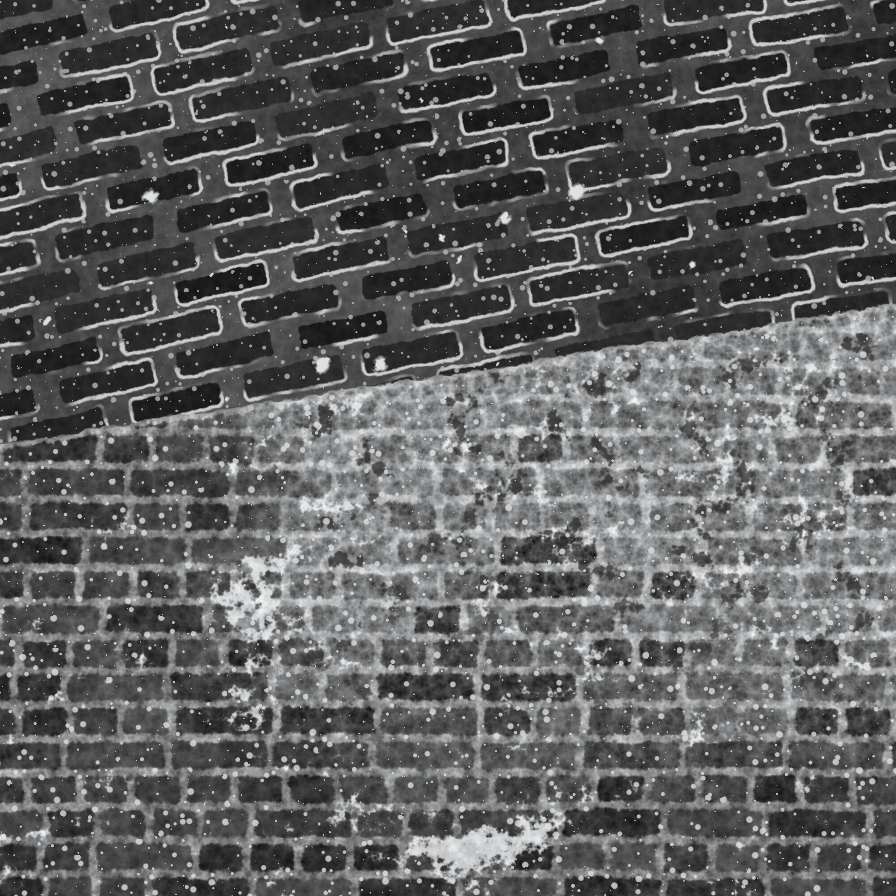
Reproduce this texture procedurally as a WebGL 1 fragment shader.

```glsl
precision highp float;
uniform vec2 u_resolution;

const vec2 VAULT_CELL = vec2(0.137, 0.0405);
const vec2 VAULT_HALF = vec2(0.056, 0.0142);
const vec2 WALL_CELL = vec2(0.115, 0.038);
const float WALL_JOINT = 0.0085;
const float WALL_SHIFT = 0.014;
const float EDGE_HEIGHT = 0.505;
const float EDGE_SLOPE = 0.155;
const float VAULT_BRICK = 0.145;
const float VAULT_MORTAR = 0.30;
const float RIM_WIDTH = 0.0022;
const float DARK_BRICK = 0.25;
const float WASHED_BRICK = 0.49;
const float DARK_MORTAR = 0.50;
const float WASHED_MORTAR = 0.68;
const float LIME = 0.88;
const vec3 TINT = vec3(0.992, 1.0, 1.008);

float hash(vec2 p) {
  vec3 q = fract(p.xyx * 0.1031);
  q += dot(q, q.yzx + 33.33);
  return fract((q.x + q.y) * q.z);
}

// Cellular noise: distance to the nearest point, and that point's random id
vec2 cells(vec2 p) {
  vec2 base = floor(p);
  vec2 nearest = vec2(8.0, 0.0);
  for (int j = -1; j <= 1; j++) {
    for (int i = -1; i <= 1; i++) {
      vec2 c = base + vec2(float(i), float(j));
      float id = hash(c);
      float d = length(c + vec2(id, hash(c + 57.3)) - p);
      if (d < nearest.x) nearest = vec2(d, fract(id * 91.7));
    }
  }
  return nearest;
}

// Layered, warped sines, roughly -1 to 1
float waves(vec2 p) {
  float sum = 0.0;
  float amp = 0.5;
  for (int i = 0; i < 5; i++) {
    sum += amp * sin(p.x + 1.7 * sin(p.y + 1.3 * float(i)));
    p = mat2(0.8, 0.6, -0.6, 0.8) * p * 1.85 + 2.7;
    amp *= 0.62;
  }
  return sum;
}

// Rough mineral grain, roughly -1 to 1
float grit(vec2 p) {
  float sum = 0.5 * cells(p * 58.0).x + 0.3 * cells(p * 127.0 + 9.0).x
            + 0.2 * cells(p * 251.0 + 4.0).x;
  return 4.0 * (sum - 0.43);
}

// Round flecks of random size
float flecks(vec2 p, float size) {
  vec2 c = cells(p);
  float r = size * pow(c.y, 4.0);
  return 1.0 - smoothstep(r * 0.6, r + 0.02, c.x);
}

float roundBox(vec2 p, vec2 halfSize, float r) {
  vec2 q = abs(p) - halfSize + r;
  return length(max(q, 0.0)) + min(max(q.x, q.y), 0.0) - r;
}

float blot(vec2 p, vec2 centre, vec2 size) {
  vec2 q = (p - centre) / size;
  return exp(-dot(q, q));
}

// Slanted dark courses with lime caught on the brick edges
float vaultTone(vec2 p, float grain, float px) {
  vec2 q = vec2(p.x + 0.2 * p.y, p.y - 0.235 * p.x + 0.035 * p.x * p.x);
  q += 0.002 * vec2(waves(p * 17.0), waves(p * 15.0 + 5.0));
  float row = floor(q.y / VAULT_CELL.y);
  q.x += VAULT_CELL.x * (0.5 * mod(row, 2.0) + 0.3 * hash(vec2(row, 3.0)));
  vec2 id = floor(q / VAULT_CELL);
  vec2 local = (fract(q / VAULT_CELL) - 0.5) * VAULT_CELL;
  float rnd = hash(id + 40.0);
  float d = roundBox(local, VAULT_HALF * (0.9 + 0.13 * rnd), 0.005);
  d += 0.0012 * waves(p * 85.0) + 0.0008 * grain;

  float mortar = VAULT_MORTAR + 0.05 * waves(p * 8.0) + 0.04 * grain - 0.05 * p.x;
  float brick = VAULT_BRICK + 0.07 * (rnd - 0.5) + 0.025 * grain;
  float tone = mix(brick, mortar, smoothstep(-px, px, d));

  float lower = smoothstep(0.004, -0.010, local.y);
  float kept = smoothstep(-0.15, 0.45, waves(p * 19.0 + 3.0) + 0.65 * lower - 0.25);
  float rim = 1.0 - smoothstep(0.3 * RIM_WIDTH, RIM_WIDTH + px, abs(d - 0.0015));
  tone = mix(tone, 0.80, rim * kept);
  tone = mix(tone, 0.72, 0.8 * flecks(p * 95.0, 0.38));
  return mix(tone, LIME, flecks(p * 11.0 + 0.03 * grain, 0.10));
}

// Level courses, headers and stretchers, partly hidden by limewash
float wallTone(vec2 p, float depth, float grain, float px) {
  vec2 q = p + 0.0015 * vec2(waves(p * 21.0), waves(p * 13.0 + 2.0));
  float row = floor((q.y + WALL_SHIFT) / WALL_CELL.y);
  float x = q.x / WALL_CELL.x + hash(vec2(row, 11.0));
  vec2 id = vec2(floor(x), row);
  float threshold = mix(0.88, 0.22, mod(row, 2.0));
  float parts = 1.0 + step(threshold, hash(id));
  id.x = floor(x * parts) / parts;
  vec2 size = vec2(WALL_CELL.x / parts, WALL_CELL.y);
  vec2 local = vec2(fract(x * parts), fract((q.y + WALL_SHIFT) / WALL_CELL.y)) - 0.5;
  float d = roundBox(local * size, 0.5 * (size - WALL_JOINT), 0.005);
  d += 0.0011 * waves(p * 80.0) + 0.0014 * grain;

  // Wash spreads up and to the right
  float cloud = waves(p * vec2(9.0, 13.0) + 1.0);
  float wash = smoothstep(0.20, 0.36, p.x + 0.04 * cloud) * smoothstep(0.02, 0.42, p.y);
  wash = clamp(wash + 0.20 * cloud, 0.0, 1.0);
  float rnd = hash(id * 2.0 + 70.0);
  float brick = mix(DARK_BRICK, WASHED_BRICK, wash) + 0.15 * (rnd - 0.5);
  brick *= 1.0 - 0.45 * step(0.87, rnd);
  brick += (0.06 + 0.10 * wash) * grain + 0.04 * waves(p * 70.0);
  float mortar = mix(DARK_MORTAR, WASHED_MORTAR, wash) + 0.15 * grain;
  float joint = smoothstep(-px - 0.001, px + 0.001, d);
  float tone = mix(brick, mortar, joint);

  // Plaster below the edge, chalk patches, dark pits and pale flecks
  float plaster = exp(-depth / 0.035) * smoothstep(0.02, 0.35, p.x);
  tone = mix(tone, 0.62 + 0.20 * grain, 0.65 * plaster);
  float chalk = blot(p, vec2(0.285, 0.30), vec2(0.03, 0.09))
              + blot(p, vec2(0.50, 0.06), vec2(0.13, 0.04));
  float cover = 0.75 * chalk + 0.5 * waves(p * vec2(24.0, 42.0)) + 0.25 * grain + 0.15 * wash;
  tone = mix(tone, LIME + 0.06 * grain, 0.85 * smoothstep(0.48, 0.78, cover));
  float pits = smoothstep(0.50, 0.85, waves(p * 47.0 + 8.0) - 0.25 * grain);
  tone = mix(tone, 0.17, 0.7 * pits * wash);
  return mix(tone, LIME, 0.8 * flecks(p * 90.0 + 20.0, 0.42));
}

void main() {
  vec2 p = gl_FragCoord.xy / u_resolution.y;
  float px = 1.0 / u_resolution.y;
  float grain = grit(p);

  // Ragged line where the vault meets the wall
  float side = p.y - EDGE_HEIGHT - EDGE_SLOPE * p.x;
  side += 0.003 * waves(p * 24.0) + 0.002 * grain;
  float wall = wallTone(p, max(-side, 0.0), grain, px);
  float tone = mix(wall, vaultTone(p, grain, px), smoothstep(-px, px, side));
  float lip = 1.0 - smoothstep(0.001, 0.005, abs(side + 0.003));
  tone = mix(tone, 0.70 + 0.15 * grain, 0.7 * lip);

  gl_FragColor = vec4(clamp(tone, 0.06, 0.97) * TINT, 1.0);
}
```
